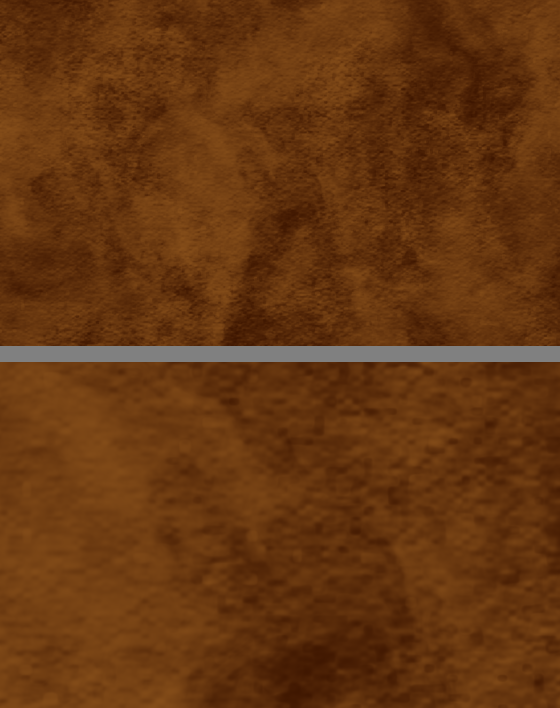
Top: the whole. Bottom: its middle third, enlarged.
This texture is drawn by a WebGL 1 fragment shader. Its source:

```glsl
precision highp float;
// Aged rust-brown plaster: warped noise clouds, faint upright streaks and
// ragged dark stains set a tone, broken up by mottling, pits and fine relief.
// The tone then picks a colour between a dark and a light brown.

#define BASE_TONE 0.77
#define CLOUD_SCALE 3.2
#define CLOUD_GAIN 0.85
#define STREAK_GAIN 0.25
#define STAIN_SCALE 3.9
#define STAIN_GAIN 0.50
#define MOTTLE_SCALE 19.0
#define MOTTLE_GAIN 0.68
#define PIT_GAIN 0.42
#define RELIEF_GAIN 0.56
#define DARK_BROWN vec3(0.300, 0.130, 0.020)
#define LIGHT_BROWN vec3(0.440, 0.240, 0.070)

uniform vec2 u_resolution;

float hash(vec2 cell) {
  vec3 q = fract(cell.xyx * 0.1031);
  q += dot(q, q.yzx + 33.33);
  return fract((q.x + q.y) * q.z);
}

// Smooth value noise from -1 to 1.
float noise(vec2 p) {
  vec2 cell = floor(p);
  vec2 f = fract(p);
  f = f * f * f * (f * (f * 6.0 - 15.0) + 10.0);
  float low = mix(hash(cell), hash(cell + vec2(1.0, 0.0)), f.x);
  float high = mix(hash(cell + vec2(0.0, 1.0)), hash(cell + vec2(1.0, 1.0)), f.x);
  return 2.0 * mix(low, high, f.y) - 1.0;
}

// Octaves are turned against each other to hide the lattice.
float fbm(vec2 p) {
  mat2 turn = mat2(0.8, 0.6, -0.6, 0.8);
  float sum = 0.0;
  float weight = 0.5;
  for (int i = 0; i < 5; i++) {
    sum += weight * noise(p);
    p = turn * p * 2.03 + 17.3;
    weight *= 0.54;
  }
  return sum;
}

// Fine surface height, its grains slightly wider than tall.
float surfaceHeight(vec2 p) {
  vec2 q = p * vec2(78.0, 104.0);
  return 0.62 * noise(q) + 0.38 * noise(q * 1.7 + 41.0);
}

// Nearly linear around zero, levelling off further out.
float softLimit(float x) {
  return x / sqrt(1.0 + 0.5 * x * x);
}

void main() {
  vec2 uv = gl_FragCoord.xy / u_resolution;
  vec2 p = gl_FragCoord.xy / u_resolution.y;
  vec2 warp = vec2(fbm(p * 4.0 + 5.1), fbm(p * 4.0 + 63.7));

  // Broad clouds and upright streaks
  float clouds = fbm(p * CLOUD_SCALE + warp * 0.6 + 21.0);
  float streaks = noise(vec2(p.x * 9.0, p.y * 1.3) + warp * 0.6 + 90.0);
  float tone = BASE_TONE + CLOUD_GAIN * clouds + STREAK_GAIN * streaks;

  // Pale upright band, dark upper left corner and darker foot
  float bandOffset = (uv.x - 0.40 + 0.05 * warp.x) / 0.08;
  tone += 0.12 * exp(-bandOffset * bandOffset) * smoothstep(0.1, 0.6, uv.y);
  float cornerDistance = length(uv - vec2(0.0, 1.0)) + 0.1 * warp.y;
  tone -= 0.55 * (1.0 - smoothstep(0.0, 0.28, cornerDistance));
  tone -= 0.15 * (1.0 - smoothstep(0.0, 0.3, uv.y));

  // Ragged stains, taller than wide
  vec2 stainPoint = p * vec2(1.25, 0.85) * STAIN_SCALE + warp * 0.9;
  float stain = smoothstep(0.05, 0.48, fbm(stainPoint + 137.0));
  tone -= STAIN_GAIN * stain;

  // Mottling and small pits that gather in the rough areas
  float roughness = smoothstep(-0.25, 0.35, fbm(p * 3.1 + 211.0));
  float rough = max(roughness, 0.7 * stain);
  tone += MOTTLE_GAIN * mix(0.7, 1.05, rough) * fbm(p * MOTTLE_SCALE + warp);
  float pits = smoothstep(0.15, 0.8, noise(p * vec2(85.0, 105.0) + 301.0));
  tone -= PIT_GAIN * mix(0.2, 1.0, rough) * pits;

  // Relief lit from above, and a few pale flecks
  float relief = surfaceHeight(p) - surfaceHeight(p + vec2(-0.0008, 0.004));
  tone += RELIEF_GAIN * mix(0.65, 1.1, rough) * relief;
  tone += 0.3 * smoothstep(0.76, 0.95, noise(p * 46.0 + 77.0));

  // Soft limits keep the extremes within the brown range
  tone = 0.6 + softLimit(tone - 0.6);
  gl_FragColor = vec4(mix(DARK_BROWN, LIGHT_BROWN, tone), 1.0);
}
```
